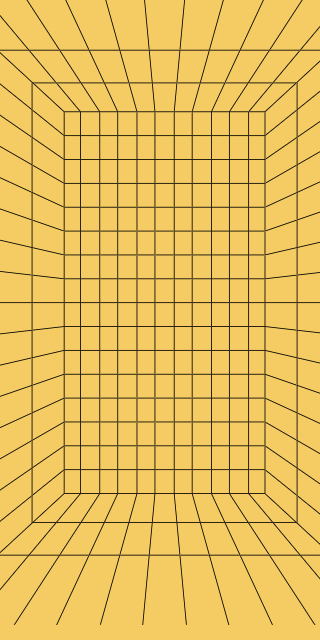
Write a Shadertoy shader that draws this background.

```glsl
// A wireframe room in thin black lines on warm yellow: a gridded back wall,
// whose rows and columns fan outward over the side walls, ceiling and floor.
// Each family of lines is one repeat whose spacing grows beyond the wall.

// All lengths are in canvas widths.
const vec3  PAPER_COLOR    = vec3(0.96, 0.80, 0.39);
const vec3  LINE_COLOR     = vec3(0.0);
const float LINE_WIDTH     = 0.0026;
const float CANVAS_HEIGHT  = 2.0;
const vec2  ROOM_CENTER    = vec2(0.5143, 1.0542);
const vec2  WALL_HALF      = vec2(0.3138, 0.5965);
const vec2  MID_RING_HALF  = vec2(0.4141, 0.6867);
const vec2  OUTER_RING_HALF = vec2(0.53, 0.789);
const float COLUMN_SPACING = 0.05815;
const float COLUMN_SPREAD  = 0.186;   // spacing gained per unit beyond the wall
const float COLUMN_JITTER  = 0.001;   // alternating shift of the columns
const float COLUMN_LAST    = 4.0;
const float ROW_SPACING    = 0.07456;
const float ROW_SPREAD     = 0.1152;
const float ROW_LAST       = 8.0;
const float RAY_END        = 1.005;   // vertical reach of the columns

// Distance to a line at "offset" that leans outward once past the wall.
float fanLine(float across, float beyond, float index, float spacing, float spread) {
    float lean = beyond > 0.0 ? index * spread : 0.0;
    float position = index * (spacing + spread * max(beyond, 0.0));
    return abs(across - position) / sqrt(1.0 + lean * lean);
}

float columns(vec2 p) {
    float beyond = abs(p.y) - WALL_HALF.y;
    float spacing = COLUMN_SPACING + COLUMN_SPREAD * max(beyond, 0.0);
    float cell = clamp(floor(p.x / spacing), -COLUMN_LAST - 1.0, COLUMN_LAST);
    // Columns sit at half steps, so test both sides of the cell center.
    float index = clamp(cell + 0.5, -COLUMN_LAST - 0.5, COLUMN_LAST + 0.5);
    float jitter = COLUMN_JITTER * (1.0 - 2.0 * mod(cell, 2.0));
    float d = fanLine(p.x - jitter, beyond, index, COLUMN_SPACING, COLUMN_SPREAD);
    return max(d, abs(p.y) - RAY_END);
}

float rows(vec2 p) {
    float beyond = abs(p.x) - WALL_HALF.x;
    float spacing = ROW_SPACING + ROW_SPREAD * max(beyond, 0.0);
    float index = clamp(round(p.y / spacing), -ROW_LAST, ROW_LAST);
    return fanLine(p.y, beyond, index, ROW_SPACING, ROW_SPREAD);
}

float frame(vec2 p, vec2 halfSize) {
    vec2 q = abs(p) - halfSize;
    return abs(max(q.x, q.y));
}

// Box-filtered coverage keeps lines thinner than a pixel at the right weight.
float lineCoverage(float d, float pixel) {
    float coverage = (0.5 * (LINE_WIDTH + pixel) - d) / pixel;
    return clamp(coverage, 0.0, min(1.0, LINE_WIDTH / pixel));
}

void mainImage(out vec4 fragColor, in vec2 fragCoord) {
    vec2 p = fragCoord / iResolution.xy * vec2(1.0, CANVAS_HEIGHT) - ROOM_CENTER;
    float pixel = 1.0 / iResolution.x;

    // Grid and its fanned rays
    float d = min(columns(p), rows(p));

    // Back wall edge and the rings around the room
    d = min(d, frame(p, WALL_HALF));
    d = min(d, frame(p, MID_RING_HALF));
    d = min(d, frame(p, OUTER_RING_HALF));

    fragColor = vec4(mix(PAPER_COLOR, LINE_COLOR, lineCoverage(d, pixel)), 1.0);
}
```
